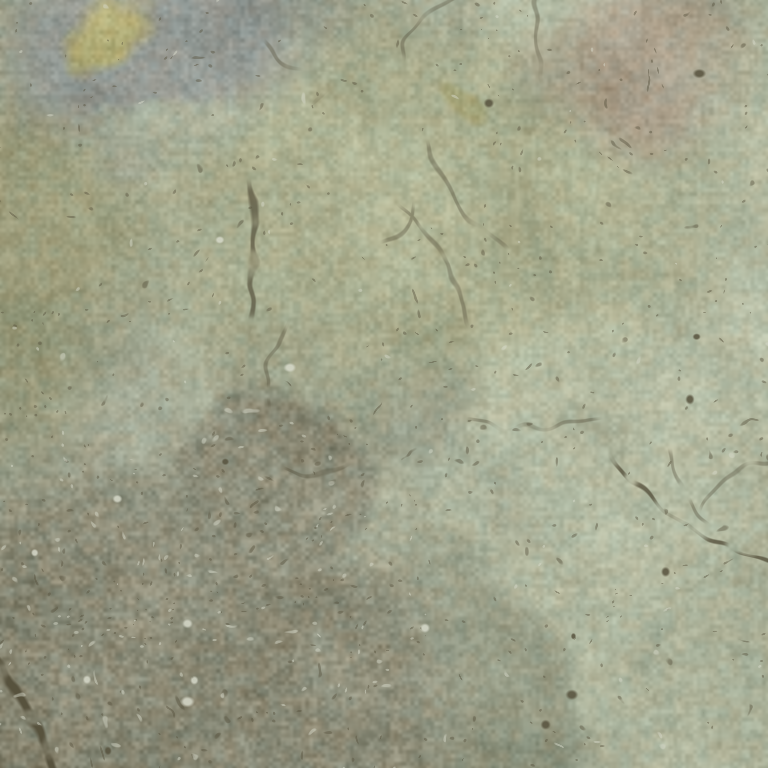
Write a WebGL 1 fragment shader that draws this texture.

```glsl
precision highp float;
uniform vec2 u_resolution;

const vec3 PALE_GREEN = vec3(0.685, 0.71, 0.615);
const vec3 GREY_GREEN = vec3(0.63, 0.65, 0.57);
const vec3 WARM_GREEN = vec3(0.67, 0.685, 0.555);
const vec3 OLIVE = vec3(0.57, 0.57, 0.42);
const vec3 BLUE_GREY = vec3(0.56, 0.58, 0.57);
const vec3 STAIN_BROWN = vec3(0.525, 0.52, 0.445);
const vec3 STAIN_GREEN = vec3(0.56, 0.58, 0.495);
const vec3 OCHRE = vec3(0.72, 0.69, 0.43);
const vec3 PINK = vec3(0.66, 0.58, 0.52);
const vec3 CRACK_BROWN = vec3(0.34, 0.32, 0.24);
const vec3 CHIP_WHITE = vec3(0.84, 0.85, 0.79);

float hash(vec2 p) {
  return fract(sin(dot(p, vec2(127.1, 311.7))) * 43758.5453);
}

vec2 hash2(vec2 p) {
  return vec2(hash(p), hash(p + 57.3));
}

float noise(vec2 p) {
  vec2 i = floor(p);
  vec2 f = fract(p);
  f = f * f * (3.0 - 2.0 * f);
  float low = mix(hash(i), hash(i + vec2(1.0, 0.0)), f.x);
  float high = mix(hash(i + vec2(0.0, 1.0)), hash(i + 1.0), f.x);
  return mix(low, high, f.y);
}

float fbm(vec2 p) {
  float sum = 0.0;
  float amp = 0.5;
  for (int i = 0; i < 5; i++) {
    sum += amp * noise(p);
    p = mat2(1.6, 1.2, -1.2, 1.6) * p + 7.1;
    amp *= 0.5;
  }
  return sum;
}

// Soft elliptical patch: 1 inside, 0 outside
float patchMask(vec2 p, vec2 center, vec2 radius, float soft) {
  return 1.0 - smoothstep(1.0 - soft, 1.0 + soft, length((p - center) / radius));
}

// Thin bowed line from a to b, broken up along its length
float crack(vec2 p, vec2 a, vec2 b, float bow, float width) {
  vec2 axis = b - a;
  float len = length(axis);
  vec2 dir = axis / len;
  float t = dot(p - a, dir) / len;
  float side = dot(p - a, vec2(-dir.y, dir.x));
  side -= bow * t * (1.0 - t) + 0.012 * (noise(p * 38.0) - 0.5);
  float ends = smoothstep(0.0, 0.1, t) * (1.0 - smoothstep(0.9, 1.0, t));
  float gaps = smoothstep(0.15, 0.6, noise(p * 45.0 + 9.0));
  return (1.0 - smoothstep(width * 0.3, width, abs(side))) * ends * gaps;
}

// Scattered round flecks, one candidate per grid cell
float flecks(vec2 p, float cells, float share, float size, float seed) {
  vec2 id = floor(p * cells);
  vec2 center = 0.3 + 0.4 * hash2(id + seed);
  vec2 d = fract(p * cells) - center;
  d.x *= 0.7 + 0.6 * hash(id + seed + 3.0);
  float radius = size * (0.5 + 0.5 * hash(id + seed + 8.0));
  float dotMask = 1.0 - smoothstep(radius * 0.4, radius, length(d));
  return dotMask * step(1.0 - share, hash(id + seed + 21.0));
}

void main() {
  vec2 uv = gl_FragCoord.xy / u_resolution;
  vec2 warp = vec2(fbm(uv * 7.0), fbm(uv * 7.0 + 31.0)) - 0.48;
  vec2 p = uv + 0.13 * warp;
  float cloud = fbm(uv * 9.0 + 4.0);

  // Broad washes of paint
  vec3 color = mix(GREY_GREEN, PALE_GREEN, smoothstep(0.25, 0.85, uv.x + (cloud - 0.5)));
  color = mix(color, WARM_GREEN, 0.8 * patchMask(p, vec2(0.52, 0.74), vec2(0.36, 0.22), 0.5));
  color = mix(color, OLIVE, 0.65 * patchMask(p, vec2(0.02, 0.7), vec2(0.14, 0.25), 0.6));
  color = mix(color, BLUE_GREY, 0.85 * patchMask(p, vec2(0.2, 0.95), vec2(0.2, 0.13), 0.4));
  color = mix(color, OCHRE, 0.8 * patchMask(p, vec2(0.14, 0.97), vec2(0.045, 0.05), 0.4));
  color = mix(color, PALE_GREEN, 0.7 * patchMask(p, vec2(0.24, 0.83), vec2(0.08, 0.025), 0.5));
  color = mix(color, OCHRE * 0.85, 0.5 * patchMask(p, vec2(0.58, 0.85), vec2(0.025), 0.4));
  color = mix(color, PINK, 0.6 * patchMask(p, vec2(0.84, 0.92), vec2(0.12, 0.09), 0.7));

  // Dark stain with a greener right lobe
  float lobe = patchMask(p, vec2(0.61, 0.07), vec2(0.15, 0.2), 0.2);
  float body = patchMask(p, vec2(0.22, 0.04), vec2(0.36, 0.37), 0.25);
  float crown = patchMask(p, vec2(0.36, 0.36), vec2(0.12, 0.15), 0.16);
  float stain = max(body, crown);
  color = mix(color, STAIN_GREEN, 0.85 * lobe);
  color = mix(color, STAIN_BROWN, 0.85 * stain);

  // Mottling, fine grain and faint weave
  float grain = noise(uv * 190.0) + 0.7 * noise(uv * 95.0 + 13.0) - 0.85;
  float weave = noise(uv * vec2(210.0, 35.0)) + noise(uv * vec2(30.0, 190.0)) - 1.0;
  color += 0.14 * (cloud - 0.48) + (0.075 + 0.035 * stain) * grain + 0.03 * weave;
  color += 0.035 * (noise(uv * 70.0 + 5.0) - 0.5) * vec3(1.0, -0.2, -0.8);

  // Main cracks, then faint scattered ones
  float cracks = 0.7 * crack(uv, vec2(0.325, 0.77), vec2(0.32, 0.56), 0.03, 0.005);
  cracks = max(cracks, 0.8 * crack(uv, vec2(0.79, 0.41), vec2(1.03, 0.26), -0.09, 0.004));
  cracks = max(cracks, crack(uv, vec2(-0.02, 0.16), vec2(0.08, -0.02), 0.02, 0.008));
  for (int i = 0; i < 12; i++) {
    float k = float(i);
    vec2 start = vec2(0.3 + 0.65 * hash(vec2(k, 2.0)), 0.3 + 0.65 * hash(vec2(k, 5.0)));
    float angle = 6.283 * hash(vec2(k, 9.0));
    vec2 reach = (0.08 + 0.12 * hash(vec2(k, 14.0))) * vec2(cos(angle), sin(angle));
    cracks = max(cracks, 0.4 * crack(uv, start, start + reach, 0.06, 0.004));
  }
  color = mix(color, CRACK_BROWN, cracks);

  // Dark specks and pale chips, denser over the stain
  float specks = 0.45 * flecks(p, 75.0, 0.1 + 0.1 * stain, 0.28, 1.0);
  specks = max(specks, 0.85 * flecks(uv, 26.0, 0.018, 0.2, 40.0));
  float chips = 0.5 * flecks(p, 65.0, 0.03 + 0.08 * stain, 0.3, 70.0);
  chips = max(chips, 0.85 * flecks(uv, 30.0, 0.008 + 0.03 * stain, 0.24, 90.0));
  color = mix(color, CRACK_BROWN, specks);
  color = mix(color, CHIP_WHITE, chips);

  gl_FragColor = vec4(clamp(color, 0.0, 1.0), 1.0);
}
```
